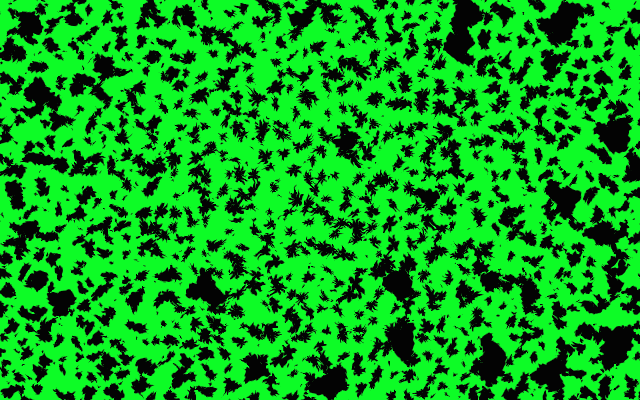
Write a Shadertoy shader that draws this texture.

```glsl
// Dense black blotches on vivid green: jittered cells each hold a rotated,
// lobed blob, and neighbours melt together. A sparse coarse layer adds large
// blots and a fine one adds specks; layered sines roughen every edge.

const vec3 GREEN = vec3(0.05, 0.99, 0.15);
const vec3 BLACK = vec3(0.01);

vec4 hash4(vec2 cell) {
    vec4 h = fract(cell.xyxy * vec4(0.1031, 0.1030, 0.0973, 0.1099));
    h += dot(h, h.wzxy + 33.33);
    return fract((h.xxyz + h.yzzw) * h.zywx);
}

// Two octaves of crossed sines bend the outlines.
vec2 warp(vec2 p) {
    p += 0.0050 * sin(p.yx * vec2(83.0, 71.0) + 2.0 * sin(p * 37.0));
    p += 0.0016 * sin(p.yx * vec2(397.0, 431.0) + 2.0 * sin(p * 211.0));
    return p;
}

// Signed distance to one layer of blobs, in canvas heights.
float blobLayer(vec2 p, float scale, float density, float radius, float jag) {
    vec2 g = p * scale;
    vec2 home = floor(g);
    float melt = 1e-6;
    for (int y = -1; y <= 1; y++)
    for (int x = -1; x <= 1; x++) {
        vec2 cell = home + vec2(x, y);
        vec4 place = hash4(cell + scale * 7.0 + 19.0);
        vec4 shape = hash4(cell + scale * 3.0 + 71.0);
        if (place.z > density) continue;

        // Rotate and stretch, keeping the area
        vec2 q = g - cell - mix(vec2(0.1), vec2(0.9), place.xy);
        float turn = 6.2832 * place.w;
        q = mat2(cos(turn), -sin(turn), sin(turn), cos(turn)) * q;
        float stretch = mix(1.0, 1.35, shape.y);
        q *= vec2(1.0 / stretch, stretch);

        // Broad lobes plus finer spikes around the rim
        float a = atan(q.y, q.x);
        float spikes = floor(6.0 + 5.0 * shape.z);
        float rim = 1.0 + 0.17 * sin(3.0 * a + 6.28 * shape.w)
                  + jag * sin(spikes * a + 9.0 * shape.x);
        float r = radius * mix(0.55, 1.3, shape.x);
        melt += exp(-14.0 * (length(q) - r * rim));
    }
    return -log(melt) / (14.0 * scale);
}

void mainImage(out vec4 fragColor, in vec2 fragCoord) {
    vec2 p = fragCoord / iResolution.y;
    vec2 fromCentre = p - 0.5 * iResolution.xy / iResolution.y;
    vec2 w = warp(p);

    // Blobs are more ragged towards the middle of the canvas
    float jag = mix(0.30, 0.10, smoothstep(0.1, 0.75, length(fromCentre)));
    float d = blobLayer(w, 24.0, 1.0, 0.325, jag);
    d = min(d, blobLayer(w, 5.5, 0.5, 0.19, 0.08));
    d = min(d, blobLayer(w, 41.0, 0.25, 0.13, 0.15));

    // Edge about one pixel wide, with slightly greyed midtones
    float cover = clamp(0.5 + d / max(fwidth(d), 1e-5), 0.0, 1.0);
    vec3 color = mix(BLACK, GREEN, cover);
    color += cover * (1.0 - cover) * vec3(0.20, 0.0, 0.14);
    fragColor = vec4(color, 1.0);
}
```
